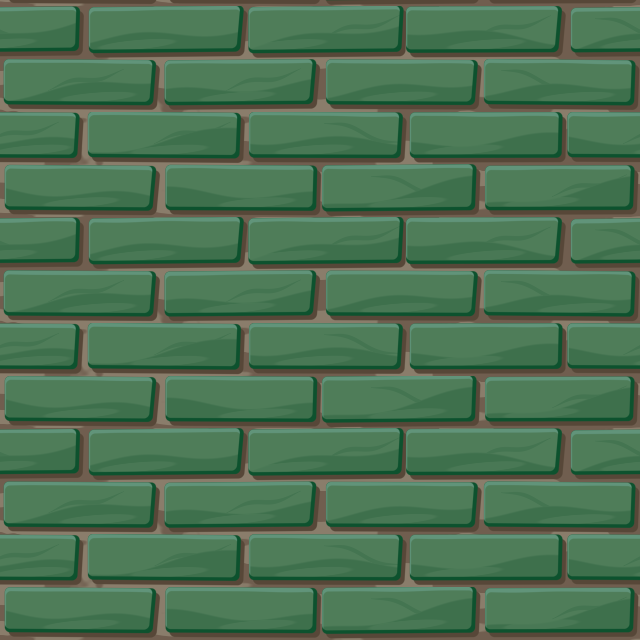
A three.js fragment shader for this texture:

```glsl
// Glazed green brick wall: 12 staggered rows of 4 bricks over brown mortar.
// Each brick is a rounded box with a dark lower rim, a bright top bevel, painted
// shade waves and a drop shadow; hashed variation recurs every 4 rows and columns.

varying vec2 vUv;

const vec2 PITCH = vec2(0.25, 0.0825);
const vec2 HALF_SIZE = vec2(0.1185, 0.0355);
const float TOP_MARGIN = 0.0095;
const float SOFT = 0.0012;

const vec3 MORTAR = vec3(0.44, 0.37, 0.31);
const vec3 MORTAR_LIGHT = vec3(0.54, 0.49, 0.42);
const vec3 SHADOW = vec3(0.34, 0.28, 0.22);
const vec3 RIM = vec3(0.05, 0.32, 0.18);
const vec3 FACE = vec3(0.31, 0.49, 0.35);
const vec3 FACE_SHADE = vec3(0.245, 0.44, 0.30);
const vec3 BEVEL = vec3(0.38, 0.58, 0.48);

float hash(vec2 p) {
  return fract(sin(dot(p, vec2(127.1, 311.7))) * 43758.5453);
}

float noise(vec2 p) {
  vec2 i = floor(p);
  vec2 f = fract(p);
  f = f * f * (3.0 - 2.0 * f);
  float a = mix(hash(i), hash(i + vec2(1.0, 0.0)), f.x);
  float b = mix(hash(i + vec2(0.0, 1.0)), hash(i + vec2(1.0, 1.0)), f.x);
  return mix(a, b, f.y);
}

float fill(float d) {
  return 1.0 - smoothstep(-SOFT, SOFT, d);
}

float roundBox(vec2 p, vec2 halfSize, float radius) {
  vec2 d = abs(p) - halfSize + radius;
  return length(max(d, 0.0)) + min(max(d.x, d.y), 0.0) - radius;
}

float rowShift(float row) {
  return mod(row, 2.0) < 0.5 ? 0.131 : -0.001;
}

float random(vec2 cell, float salt) {
  return hash(mod(cell, 4.0) + salt * 7.3);
}

vec2 brickHalf(vec2 cell) {
  return HALF_SIZE + vec2(0.005, 0.0015) * (random(cell, 1.0) - 0.5);
}

// Position relative to the brick centre, slightly tilted and slanted at the right
vec2 brickLocal(vec2 p, vec2 cell) {
  vec2 centre = cell * PITCH + vec2(rowShift(cell.y) + 0.126, TOP_MARGIN + 0.0365);
  vec2 q = p - centre;
  q.x += (random(cell, 2.0) - 0.5) * 0.005;
  q.y += (random(cell, 3.0) - 0.5) * 0.022 * q.x;
  q.x += random(cell, 4.0) * 0.1 * q.y * smoothstep(0.0, 0.12, q.x);
  return q;
}

// Painted tones on the face; u runs from -1 to 1, with y downwards
vec3 glaze(vec2 u, vec2 cell) {
  float phase = random(cell, 5.0) * 6.28;
  float slope = random(cell, 6.0) - 0.65;
  float wave = 0.25 + slope * u.x + 0.2 * sin(u.x * 3.2 + phase);
  float shade = smoothstep(-0.05, 0.05, u.y - wave);

  // Pale patch inside the shaded part
  vec2 patchPos = u - vec2(random(cell, 7.0) - 0.5, 0.65);
  patchPos.y += 0.25 * patchPos.x;
  float patchMask = 1.0 - smoothstep(0.9, 1.1, length(patchPos / vec2(0.5, 0.2)));
  shade *= 1.0 - 0.65 * patchMask;

  // Tapered diagonal vein
  float lean = random(cell, 8.0) < 0.35 ? 1.0 : -0.8;
  vec2 v = u - vec2(random(cell, 9.0) * 0.8 - 0.3, -0.1);
  float width = 0.1 * (1.0 - smoothstep(0.1, 0.6, abs(v.x)));
  float off = abs(v.y - lean * v.x - 0.12 * sin(v.x * 8.0));
  float vein = (1.0 - smoothstep(width - 0.03, width + 0.03, off)) * step(0.01, width);
  vein *= step(0.3, random(cell, 10.0));
  return mix(FACE, FACE_SHADE, max(shade, 0.65 * vein));
}

// Brown joint with pale, elongated smears
vec3 mortar(vec2 p) {
  vec2 q = vec2(p.x, mod(p.y - TOP_MARGIN, PITCH.y * 4.0));
  float smear = noise(q * vec2(11.0, 45.0) + 3.0) + 0.12 * noise(q * 90.0);
  return mix(MORTAR, MORTAR_LIGHT, smoothstep(0.56, 0.62, smear));
}

void main() {
  vec2 p = vec2(vUv.x, 1.0 - vUv.y);
  float row = floor((p.y - TOP_MARGIN) / PITCH.y);
  vec2 cell = vec2(floor((p.x - rowShift(row)) / PITCH.x), row);

  // Mortar and the shadows of this brick and its left neighbour
  vec3 color = mortar(p);
  for (int i = 0; i < 2; i++) {
    vec2 caster = cell - vec2(float(i), 0.0);
    vec2 s = brickLocal(p - vec2(0.006, 0.007), caster);
    color = mix(color, SHADOW, fill(roundBox(s, brickHalf(caster), 0.009)));
  }

  // Dark rim, glazed face and top-left bevel
  vec2 size = brickHalf(cell);
  vec2 q = brickLocal(p, cell);
  color = mix(color, RIM, fill(roundBox(q, size, 0.008)));
  vec2 inset = vec2(0.003, 0.0027);
  float face = fill(roundBox(q + inset, size - inset, 0.008));
  vec2 bevelStep = vec2(0.0018, 0.0045 + 0.003 * noise(q * 14.0 + cell));
  float inner = fill(roundBox(q + inset - bevelStep, size - inset, 0.008));
  color = mix(color, mix(BEVEL, glaze(q / size, cell), inner), face);

  gl_FragColor = vec4(color, 1.0);
}
```
